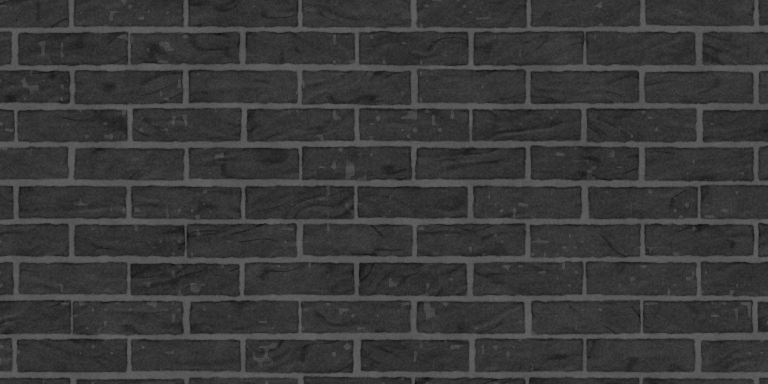
Reproduce this texture procedurally as a WebGL 1 fragment shader.

```glsl
precision highp float;
uniform vec2 u_resolution;

// Lengths are fractions of the canvas height
#define PITCH vec2(0.2969, 0.1)
#define ORIGIN vec2(0.039, 0.0234)
#define JOINT vec2(0.0135, 0.0160)
#define JITTER 0.0035
#define ROUGHNESS 0.0045
#define BRICK_COLOR vec3(0.203)
#define MORTAR_COLOR vec3(0.345)
#define TONE_SPREAD 0.022
#define RELIEF 0.17
#define CREASE_DEPTH 0.055
#define GRAIN 0.045

float hash(vec2 p) {
  vec3 q = fract(vec3(p.xyx) * 0.1031);
  q += dot(q, q.yzx + 33.33);
  return fract((q.x + q.y) * q.z);
}

float noise(vec2 p) {
  vec2 i = floor(p), f = fract(p);
  f = f * f * (3.0 - 2.0 * f);
  return mix(mix(hash(i), hash(i + vec2(1.0, 0.0)), f.x),
             mix(hash(i + vec2(0.0, 1.0)), hash(i + 1.0), f.x), f.y);
}

float fbm(vec2 p) {
  float sum = 0.0, amp = 0.5;
  for (int i = 0; i < 4; i++) {
    sum += amp * noise(p);
    p = p * 2.03 + 17.3;
    amp *= 0.5;
  }
  return sum / 0.9375;
}

// Slanted, bent coordinates along the folds of one brick
vec2 foldSpace(vec2 p, vec2 id) {
  float slant = (hash(id + 51.0) - 0.5) * 1.1;
  vec2 shift = vec2(hash(id + 7.0), hash(id + 19.0)) * 60.0 + 20.0;
  float bend = noise(p * vec2(13.0, 18.0) + shift) - 0.5;
  p.y += slant * p.x + 0.055 * bend;
  return p * vec2(11.0, 52.0) + shift;
}

float reliefHeight(vec2 p, vec2 id) {
  return 0.55 * noise(foldSpace(p, id)) + 0.45 * fbm(p * vec2(38.0, 60.0) + id * 5.0 + 90.0);
}

// Signed distance to a brick with rough, slightly rounded edges
float brickDistance(vec2 local, vec2 id, vec2 p) {
  vec2 offset = vec2(hash(id + 3.0), hash(id + 11.0)) - 0.5;
  vec2 halfSize = 0.5 * (PITCH - JOINT);
  halfSize += (vec2(hash(id + 23.0), hash(id + 31.0)) - 0.5) * JITTER;
  local -= offset * JITTER * vec2(2.0, 1.0);
  local.y += local.x * (hash(id + 43.0) - 0.5) * 0.02;
  float radius = 0.005;
  vec2 e = abs(local) - halfSize + radius;
  float box = length(max(e, 0.0)) + min(max(e.x, e.y), 0.0) - radius;
  return box + (fbm(p * 48.0 + 40.0) - 0.5) * ROUGHNESS * 1.6;
}

void main() {
  vec2 p = gl_FragCoord.xy / u_resolution.y;
  float pixel = 1.0 / u_resolution.y;

  // Running bond: every other course moves by half a brick
  vec2 cell = (p - ORIGIN) / PITCH;
  float course = floor(cell.y);
  cell.x -= 0.5 * mod(course, 2.0);
  vec2 id = vec2(floor(cell.x), course) + 20.0;
  vec2 local = (fract(cell) - 0.5) * PITCH;
  float d = brickDistance(local, id, p);

  float grain = noise(p * 230.0) + 0.6 * noise(p * 410.0 + 9.0) - 0.8;
  float blotch = fbm(p * 17.0 + 70.0) - 0.5;

  // Brick face: tone, relief lit from above, creases
  float lit = reliefHeight(local, id) - reliefHeight(local + vec2(-0.0015, 0.004), id);
  float fold = abs(noise(foldSpace(local, id) * vec2(0.8, 0.7) + 31.0) - 0.5);
  float creaseMask = smoothstep(0.42, 0.65, noise(local * vec2(16.0, 24.0) + id * 3.7));
  float crease = (1.0 - smoothstep(0.0, 0.13, fold)) * creaseMask * mix(0.4, 1.2, hash(id + 61.0));
  float tone = (hash(id + 71.0) - 0.5) * TONE_SPREAD;
  vec3 brick = BRICK_COLOR + tone + 0.05 * blotch + RELIEF * lit + GRAIN * grain;
  brick -= CREASE_DEPTH * crease;

  // Uneven shadow along the edges, deepest under the upper joint
  float rim = smoothstep(-0.009, 0.0, d) * noise(p * vec2(28.0, 45.0) + 5.0);
  brick -= rim * mix(0.045, 0.09, step(0.0, local.y));

  // Sparse pale chips
  float chip = smoothstep(0.86, 0.97, noise(p * 62.0 + 130.0) * (0.75 + 0.4 * noise(p * 9.0)));
  brick += 0.08 * chip;

  // Mortar: sandy, a little darker against the bricks
  vec3 mortar = MORTAR_COLOR + 0.07 * blotch + GRAIN * 0.8 * grain;
  mortar -= 0.045 * (1.0 - smoothstep(0.0, 0.005, d));

  float soft = max(0.75 * pixel, 0.0012);
  vec3 color = mix(brick, mortar, smoothstep(-soft, soft, d));
  gl_FragColor = vec4(clamp(color, 0.07, 1.0), 1.0);
}
```
